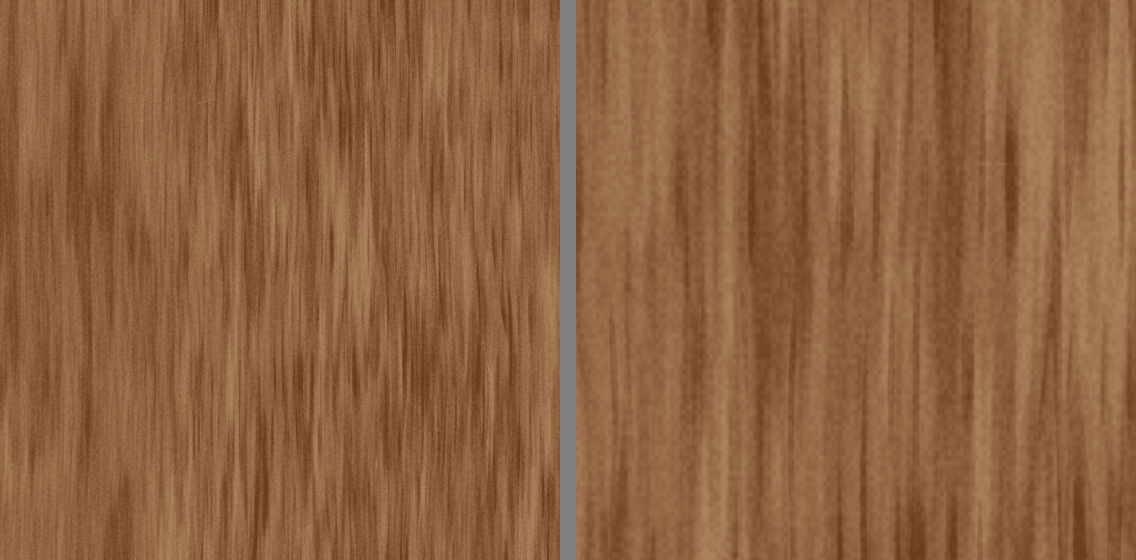
Left, the full canvas; right, a detail of the centre.
Give the GLSL for this texture, as a WebGL 2 fragment shader.

```glsl
#version 300 es
precision highp float;
// Stained wood with upright grain: broad bands on the left, narrow pointed
// flecks elsewhere. Stretched noise layers with jagged ends set one tone,
// which picks the colour; fibres, fine speckle and small scratches lie on top.

uniform vec2 u_resolution;
out vec4 fragColor;

float hash(vec2 p) {
    vec3 q = fract(vec3(p.xyx) * 0.1031);
    q += dot(q, q.yzx + 33.33);
    return fract((q.x + q.y) * q.z);
}

float noise(vec2 p) {
    vec2 i = floor(p), f = fract(p);
    f = f * f * (3.0 - 2.0 * f);
    return mix(mix(hash(i), hash(i + vec2(1, 0)), f.x),
               mix(hash(i + vec2(0, 1)), hash(i + vec2(1, 1)), f.x), f.y);
}

// Noise centred on zero.
float wave(vec2 p) { return noise(p) - 0.5; }

// Noise pushed towards two tones, for patches with a clear rim.
float patches(vec2 p, float softness) {
    return smoothstep(0.5 - softness, 0.5 + softness, noise(p)) - 0.5;
}

float segmentDistance(vec2 p, vec2 a, vec2 b) {
    vec2 ab = b - a;
    return length(p - a - ab * clamp(dot(p - a, ab) / dot(ab, ab), 0.0, 1.0));
}

// Short pale scratches at random places and angles.
float scratches(vec2 uv, float pixel) {
    float sum = 0.0;
    for (int i = 0; i < 24; i++) {
        float k = float(i);
        vec2 start = vec2(hash(vec2(k, 3.0)), hash(vec2(k, 17.0)));
        float angle = 6.2832 * hash(vec2(k, 29.0));
        float size = 0.004 + 0.03 * pow(hash(vec2(k, 41.0)), 3.0);
        vec2 end = start + size * vec2(cos(angle), sin(angle));
        float d = segmentDistance(uv, start, end);
        float worn = noise(uv * 180.0 + k);
        sum += worn * (1.0 - smoothstep(0.0004, 0.0006 + pixel, d));
    }
    return min(sum, 1.0);
}

vec3 woodColour(float tone) {
    vec3 colour = mix(vec3(0.46, 0.27, 0.15), vec3(0.55, 0.37, 0.24), min(tone * 2.0, 1.0));
    return colour + vec3(0.08, 0.09, 0.08) * max(tone * 2.0 - 1.0, 0.0);
}

void main() {
    vec2 uv = gl_FragCoord.xy / u_resolution;
    float pixel = 1.0 / min(u_resolution.x, u_resolution.y);

    // Slight sideways drift of the grain.
    vec2 p = uv;
    p.x += 0.010 * wave(vec2(uv.x * 5.0, uv.y * 3.0) + 8.0);
    p.x += 0.003 * wave(vec2(uv.x * 30.0, uv.y * 10.0) + 31.0);

    // Strands slide along the grain, so patch ends turn to teeth.
    float flecked = smoothstep(0.2, 0.42, uv.x + 0.12 * wave(vec2(uv.x * 18.0, uv.y * 3.0)));
    float slide = 0.17 * wave(vec2(p.x * 110.0, p.y * 3.0))
                + 0.08 * wave(vec2(p.x * 230.0, p.y * 5.0) + 5.0);
    vec2 toothed = vec2(p.x, p.y + slide * mix(0.55, 1.0, flecked));

    // Broad bands on the left.
    float bands = 0.38 * patches(toothed * vec2(24.0, 2.4) + 12.0, 0.1)
                + 0.26 * patches(toothed * vec2(46.0, 4.0) + 57.0, 0.12)
                + 0.24 * wave(p * vec2(110.0, 5.0) + 71.0);

    // Narrow flecks on the rest.
    float flecks = 0.24 * patches(toothed * vec2(40.0, 6.0) + 90.0, 0.13)
                 + 0.27 * patches(toothed * vec2(78.0, 9.0) + 23.0, 0.14)
                 + 0.27 * patches(p * vec2(150.0, 10.0) + 44.0, 0.25);

    // Short cloudy mottling towards the upper right corner.
    float corner = smoothstep(0.65, 0.95, uv.x) * smoothstep(0.55, 0.8, uv.y);
    flecks = mix(flecks, 0.65 * flecks + 0.3 * wave(p * vec2(32.0, 18.0) + 63.0), corner);

    float tone = 0.63 + 1.15 * mix(bands, flecks, flecked);
    tone += 0.22 * wave(uv * vec2(6.0, 3.0) + 19.0);

    // Fibres, dark pores and speckle.
    tone += 0.42 * wave(p * vec2(270.0, 16.0) + 37.0);
    float pores = smoothstep(0.64, 0.86, noise(p * vec2(205.0, 9.0) + 83.0));
    tone -= 0.4 * pores * mix(0.4, 1.0, flecked);
    tone += 0.34 * wave(uv * vec2(430.0, 330.0));
    tone += 0.45 * scratches(uv, pixel);

    fragColor = vec4(woodColour(clamp(tone, -0.15, 1.25)), 1.0);
}
```
